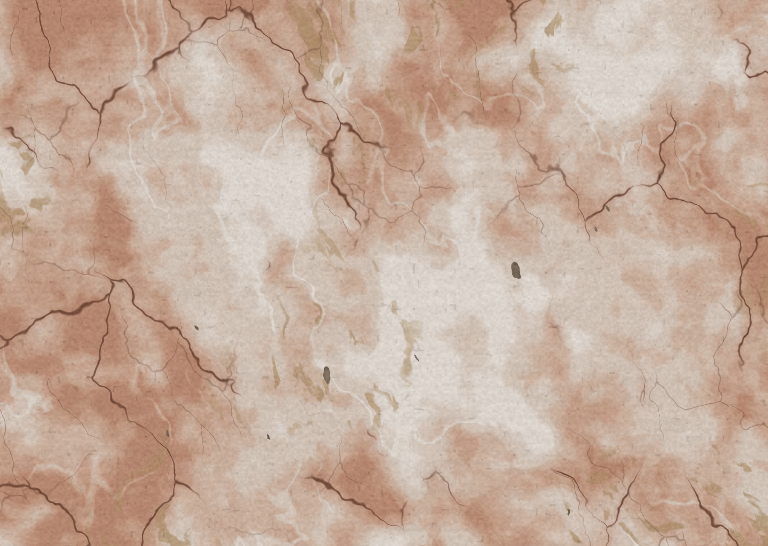
This texture is drawn by a Shadertoy shader. Its source:

```glsl
// Weathered marble: pale cream stone with slanted terracotta stains and white veins.
// Stretched, warped noise sets the tone; warped Voronoi borders form the cracks;
// ochre flecks, small pits, horizontal scratches and grain finish the surface.

const vec2 ALONG = vec2(0.40, -0.917);
const vec2 ACROSS = vec2(0.917, 0.40);

const vec3 CHALK = vec3(0.855, 0.826, 0.796);
const vec3 CREAM = vec3(0.812, 0.752, 0.704);
const vec3 BLUSH = vec3(0.785, 0.680, 0.610);
const vec3 ROSE = vec3(0.755, 0.610, 0.525);
const vec3 TERRACOTTA = vec3(0.710, 0.525, 0.435);
const vec3 CRACK = vec3(0.40, 0.25, 0.19);
const vec3 OCHRE = vec3(0.66, 0.54, 0.39);
const vec3 PIT = vec3(0.40, 0.34, 0.28);

float hash(vec2 c) {
    vec3 v = fract(c.xyx * 0.1031);
    v += dot(v, v.yzx + 33.33);
    return fract((v.x + v.y) * v.z);
}

vec2 hash2(vec2 c) {
    return vec2(hash(c), hash(c + 57.3));
}

float noise(vec2 p) {
    vec2 i = floor(p), f = p - i;
    f = f * f * (3.0 - 2.0 * f);
    vec2 e = vec2(1.0, 0.0);
    return mix(mix(hash(i), hash(i + e), f.x),
               mix(hash(i + e.yx), hash(i + e.xx), f.x), f.y);
}

float fbm(vec2 p, int octaves) {
    float sum = 0.0, total = 0.0, gain = 1.0;
    for (int i = 0; i < octaves; i++) {
        sum += gain * noise(p);
        total += gain;
        gain *= 0.5;
        p = mat2(1.6, 1.2, -1.2, 1.6) * p + 11.7;
    }
    return sum / total;
}

vec2 warp(vec2 p, float amount) {
    return amount * (vec2(fbm(p, 5), fbm(p + 41.0, 5)) - 0.5);
}

// Coordinates across and along the slanted bedding
vec2 slant(vec2 p) {
    return vec2(dot(p, ACROSS), dot(p, ALONG));
}

// Distance to the nearest Voronoi border
float cellEdge(vec2 p) {
    vec2 cell = floor(p), f = p - cell, nearest = vec2(0.0);
    float best = 8.0, edge = 8.0;
    for (int k = 0; k < 9; k++) {
        vec2 o = vec2(k % 3, k / 3) - 1.0;
        vec2 r = o + hash2(cell + o) - f;
        if (dot(r, r) < best) { best = dot(r, r); nearest = r; }
    }
    for (int k = 0; k < 25; k++) {
        vec2 o = vec2(k % 5, k / 5) - 2.0;
        vec2 r = o + hash2(cell + o) - f, d = r - nearest;
        if (dot(d, d) > 1e-5) edge = min(edge, dot(0.5 * (r + nearest), normalize(d)));
    }
    return edge;
}

float line(float dist, float halfWidth, float soft) {
    return 1.0 - smoothstep(halfWidth - soft, halfWidth + soft, dist);
}

vec3 stoneColor(float tone) {
    vec3 c = mix(CHALK, CREAM, smoothstep(-0.95, -0.15, tone));
    c = mix(c, BLUSH, smoothstep(0.05, 0.60, tone));
    c = mix(c, ROSE, smoothstep(0.65, 1.20, tone));
    return mix(c, TERRACOTTA, smoothstep(1.20, 1.85, tone));
}

// Scattered lens-shaped hollows, mostly tiny
float pits(vec2 p, vec2 extent, float soft) {
    float cover = 0.0;
    vec2 rough = warp(p * 30.0, 0.02);
    for (int i = 0; i < 9; i++) {
        vec2 id = vec2(i, 3.0);
        float size = mix(0.005, 0.04, pow(hash(id + 8.0), 4.0));
        vec2 d = slant(p + rough - hash2(id) * extent);
        cover = max(cover, line(length(d * vec2(2.4, 1.0)), size, soft));
    }
    return cover;
}

void mainImage(out vec4 fragColor, in vec2 fragCoord) {
    vec2 p = fragCoord / iResolution.y;
    vec2 extent = iResolution.xy / iResolution.y;
    float px = 1.0 / iResolution.y;

    // Stains: broad slanted bands with ragged edges, paler near the middle
    vec2 q = slant(p + warp(p * 3.5 + 5.0, 0.30));
    float broad = (fbm(q * vec2(6.0, 2.4) + 3.0, 3) - 0.5) / 0.14;
    vec2 middle = (p - extent * vec2(0.46, 0.55)) / vec2(0.22, 0.35);
    broad += 0.22 - 0.9 * exp(-dot(middle, middle));
    float ragged = (fbm(p * 15.0 + warp(p * 9.0, 1.2), 5) - 0.5) / 0.124;
    float tone = 0.88 * broad + 0.42 * ragged;

    // White veins: curly contours of a warped field
    float contour = abs(fbm(q * vec2(9.0, 4.5) + 20.0, 4) - 0.5);
    float vein = line(contour, 0.018, 0.016) * smoothstep(0.35, 0.65, noise(p * 4.0 + 9.0));
    vec3 color = stoneColor(tone - 0.9 * vein);

    // Ochre flecks gathered in a few zones
    float zone = smoothstep(0.60, 0.76, noise(p * 3.2 + 31.0));
    float fleck = smoothstep(0.62, 0.72, fbm(q * vec2(38.0, 18.0), 4));
    color = mix(color, OCHRE, 0.65 * zone * fleck);

    // Cracks: a main network and a finer one, both kept to the stains
    vec2 s = slant(p + warp(p * 7.0 + 13.0, 0.17));
    float stained = smoothstep(0.05, 0.75, broad);
    float mainMask = stained * smoothstep(0.36, 0.56, noise(p * 5.0 + 2.0));
    float fineMask = smoothstep(-0.2, 0.7, broad) * smoothstep(0.48, 0.65, noise(p * 8.0 + 17.0));
    float mainDist = cellEdge(s * vec2(5.0, 2.7)) / 4.2;
    float fineDist = cellEdge(s * vec2(9.0, 4.2) + 6.0) / 7.5;
    float width = mix(0.0009, 0.0030, noise(p * 22.0)) * mainMask;
    color = mix(color, TERRACOTTA, 0.45 * mainMask * exp(-mainDist / 0.010));
    color = mix(color, CRACK, 0.85 * mainMask * line(mainDist, width, 0.7 * px + 0.0005));
    color = mix(color, CRACK, 0.45 * fineMask * line(fineDist, 0.0008, 0.7 * px + 0.0004));

    // Pits with a mottled floor
    color = mix(color, PIT * (0.75 + 0.5 * noise(p * 110.0)), 0.85 * pits(p, extent, px));

    // Surface: sawn horizontal scratches, fine grain and dark specks
    float scratch = noise(p * vec2(5.0, 170.0)) - 0.5;
    float grain = noise(p * vec2(190.0, 230.0)) + noise(p * 340.0 + 7.0) - 1.0;
    float speck = smoothstep(0.88, 0.98, noise(p * 120.0 + 50.0));
    color += 0.020 * scratch + 0.045 * grain - 0.07 * speck;

    fragColor = vec4(clamp(color, 0.0, 1.0), 1.0);
}
```
